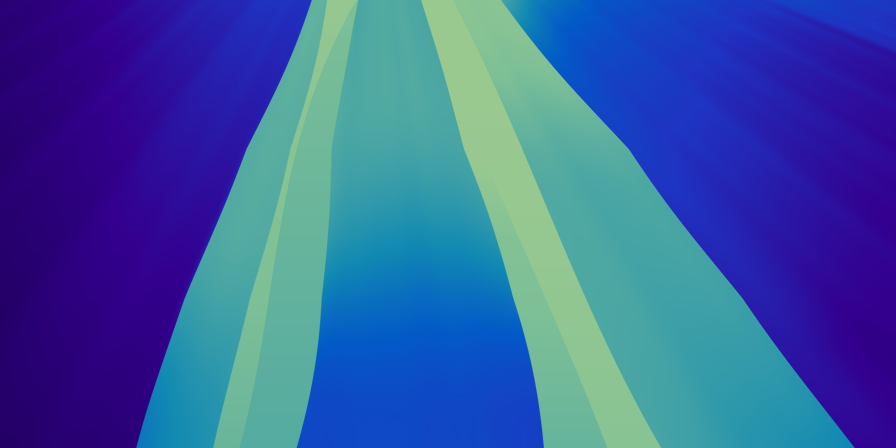
Give the GLSL for this background, as a Shadertoy shader.

```glsl
// Tall folded ribbons fanning downward over a dark violet backdrop.
// Each fold is bounded by a bowed cubic curve; a tone per fold is shaded by
// gradients and layered sines, then coloured through one shared ramp.

// Ribbon edges: x at four equal steps from the top to the bottom.
const vec4 EDGE_LEFT        = vec4(0.348, 0.275, 0.206, 0.152);
const vec4 EDGE_STRIPE_A    = vec4(0.365, 0.324, 0.279, 0.238);
const vec4 EDGE_GLINT_A     = vec4(0.398, 0.331, 0.300, 0.267);
const vec4 EDGE_VALLEY      = vec4(0.400, 0.370, 0.359, 0.331);
const vec4 EDGE_STRIPE_B    = vec4(0.470, 0.518, 0.573, 0.607);
const vec4 EDGE_GLINT_B     = vec4(0.470, 0.536, 0.609, 0.678);
const vec4 EDGE_RIGHT_PANEL = vec4(0.505, 0.583, 0.654, 0.738);
const vec4 EDGE_RIGHT       = vec4(0.559, 0.702, 0.829, 0.954);

const float BOW = 0.005;              // outward bulge between steps
const vec2  FAN_APEX = vec2(0.417, -0.36);
const float STREAK_STRENGTH = 0.05;

// Colour ramp from deep indigo to pale green.
const int RAMP_SIZE = 8;
const vec3 RAMP[RAMP_SIZE] = vec3[RAMP_SIZE](
    vec3(0.11, 0.00, 0.33), vec3(0.20, 0.00, 0.56),
    vec3(0.12, 0.20, 0.76), vec3(0.01, 0.35, 0.78),
    vec3(0.07, 0.54, 0.70), vec3(0.29, 0.65, 0.64),
    vec3(0.49, 0.75, 0.59), vec3(0.61, 0.79, 0.56));

vec3 ramp(float tone) {
    vec3 color = RAMP[0];
    for (int i = 1; i < RAMP_SIZE; i++)
        color = mix(color, RAMP[i], clamp(tone - float(i - 1), 0.0, 1.0));
    return color;
}

// Cubic through the four knots, with a bulge that fades toward the bottom.
float edgeX(vec4 k, float bow, float t) {
    float s = 3.0 * t;
    vec3 d1 = k.yzw - k.xyz;
    vec2 d2 = d1.yz - d1.xy;
    float cubic = k.x + s * (d1.x + (s - 1.0) * (d2.x / 2.0
                + (s - 2.0) * (d2.y - d2.x) / 6.0));
    return cubic + bow * abs(sin(3.14159 * s)) * (1.0 - t);
}

float cover(float signedDist) {
    float px = 0.8 / iResolution.x;
    return smoothstep(-px, px, signedDist);
}

float streaks(float fan) {
    return sin(fan * 34.0) + 0.6 * sin(fan * 71.0 + 1.3) + 0.3 * sin(fan * 127.0 + 4.0);
}

float bell(float d, float width) {
    return exp(-d * d / (width * width));
}

float leftBackdrop(float d, float t) {
    float nearTone = 2.0 - 1.8 * t + 0.45 * t * t;
    float rim = 0.4 * bell(d, 0.004) * bell(t - 0.55, 0.25);
    return mix(0.35 - 0.3 * t, nearTone, bell(d, 0.24 - 0.09 * t)) + rim;
}

float rightBackdrop(float d, float x, float t) {
    float glow = (1.5 - 1.3 * t) * bell(d, max(0.33 - 0.35 * t, 0.06));
    float topGlow = 2.2 * exp(-d / 0.05 - 8.0 * t) + 0.35 * exp(-10.0 * t);
    float seam = 0.5 * smoothstep(-0.01, 0.01, (x - 0.86) * 0.83 - t);
    return 1.0 - 0.1 * t + glow + topGlow + seam;
}

void mainImage(out vec4 fragColor, in vec2 fragCoord) {
    vec2 uv = fragCoord / iResolution.xy;
    float x = uv.x;
    float t = 1.0 - uv.y; // depth below the top

    float left    = edgeX(EDGE_LEFT, BOW, t);
    float stripeA = edgeX(EDGE_STRIPE_A, 0.8 * BOW, t);
    float glintA  = edgeX(EDGE_GLINT_A, 0.0, t);
    float valley  = edgeX(EDGE_VALLEY, BOW, t);
    float stripeB = edgeX(EDGE_STRIPE_B, BOW, t);
    float glintB  = edgeX(EDGE_GLINT_B, 0.0, t);
    float panel   = edgeX(EDGE_RIGHT_PANEL, 0.0, t);
    float right   = edgeX(EDGE_RIGHT, -2.0 * BOW, t);

    float streak = STREAK_STRENGTH * streaks((x - FAN_APEX.x) / (t - FAN_APEX.y));

    // Left backdrop
    vec3 color = ramp(leftBackdrop(max(left - x, 0.0), t) + streak);

    // Left panel, sinking to blue at its lower outer side
    float across = clamp((x - left) / (stripeA - left), 0.0, 1.0);
    float tone = 5.4 - 0.5 * t - (1.3 - 0.7 * across) * smoothstep(0.5, 1.0, t);
    color = mix(color, ramp(tone + streak), cover(x - left));

    // Left stripe with a tapering bright glint
    tone = mix(6.0 - 0.8 * t, 6.8 - 1.2 * t, cover(glintA - x));
    color = mix(color, ramp(tone), cover(x - stripeA));

    // Central valley, deepening downward and lighter at its sides
    across = 2.0 * (x - valley) / (stripeB - valley) - 1.0;
    float sides = 0.5 * min(across * across, 1.0) * bell(t - 0.55, 0.22);
    tone = 5.1 - 2.6 * smoothstep(0.2, 0.95, t) + sides - 0.12 * across * t;
    color = mix(color, ramp(tone + streak), cover(x - valley));

    // Right stripe: pale band, greener on its inner lower side
    float shade = cover(glintB - x) * smoothstep(0.33, 0.55, t);
    tone = 6.95 - 0.6 * t * t - (0.35 + 0.45 * t) * shade;
    color = mix(color, ramp(tone), cover(x - stripeB));

    // Right panel
    across = clamp((x - panel) / (right - panel), 0.0, 1.0);
    tone = 6.4 - 1.3 * smoothstep(0.0, 0.45, t) - t * t * t * (0.2 + across);
    color = mix(color, ramp(tone + streak), cover(x - panel));

    // Right backdrop
    tone = rightBackdrop(max(x - right, 0.0), x, t) + streak;
    color = mix(color, ramp(tone), cover(x - right));

    fragColor = vec4(color, 1.0);
}
```
